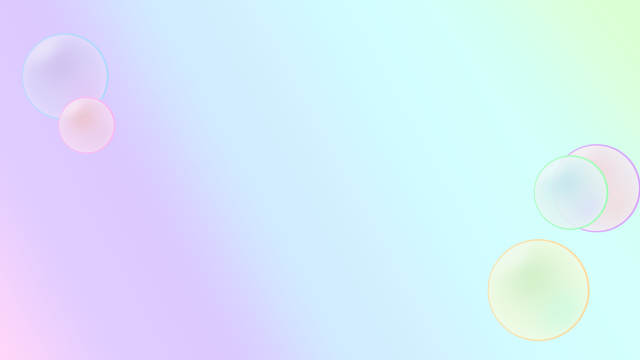
Reproduce this background procedurally as a WebGL 2 fragment shader.

```glsl
#version 300 es
precision highp float;
// Soft pastel diagonal gradient with five glassy bubbles.
// The backdrop blends colour stops along a slanted axis, lightly bent by
// gradient noise; each bubble layers a shell, core, tint, glint and thin rim.

uniform vec2 u_resolution;
out vec4 fragColor;

// Backdrop: units are canvas heights, origin at the lower left
const float SLANT = 0.55;
const float STREAK_AMOUNT = 0.012;
const int STOPS = 6;
const float STOP_AT[STOPS] = float[](-0.55, -0.20, 0.10, 0.42, 1.00, 1.24);
const vec3 STOP_COLOR[STOPS] = vec3[](
    vec3(1.00, 0.84, 0.98), vec3(0.875, 0.80, 1.00), vec3(0.86, 0.79, 1.00),
    vec3(0.82, 0.92, 1.00), vec3(0.825, 0.99, 1.00), vec3(0.83, 1.00, 0.98));
const vec3 CORNER_GREEN = vec3(0.86, 1.00, 0.83);

// Bubbles, back to front: centre and radius, then their colours
const int BUBBLES = 5;
const vec3 CIRCLE[BUBBLES] = vec3[](
    vec3(0.181, 0.787, 0.120), vec3(0.241, 0.652, 0.079),
    vec3(1.657, 0.477, 0.122), vec3(1.586, 0.465, 0.103),
    vec3(1.496, 0.194, 0.141));
const vec3 RIM[BUBBLES] = vec3[](
    vec3(0.65, 0.85, 1.00), vec3(0.98, 0.70, 0.95), vec3(0.84, 0.60, 1.00),
    vec3(0.58, 1.00, 0.68), vec3(1.00, 0.84, 0.58));
const vec3 CORE[BUBBLES] = vec3[](
    vec3(0.81, 0.76, 0.93), vec3(0.93, 0.77, 0.80), vec3(0.96, 0.81, 0.84),
    vec3(0.76, 0.91, 0.94), vec3(0.82, 0.93, 0.76));
const vec3 SHELL[BUBBLES] = vec3[](
    vec3(0.87, 0.84, 0.98), vec3(0.95, 0.85, 0.96), vec3(0.94, 0.91, 0.95),
    vec3(0.89, 0.96, 0.95), vec3(0.94, 0.98, 0.87));
const vec3 TINT[BUBBLES] = vec3[](
    vec3(0.89, 0.80, 0.97), vec3(0.93, 0.82, 0.93), vec3(0.95, 0.87, 0.88),
    vec3(0.86, 0.90, 0.97), vec3(0.83, 0.98, 0.87));
const float WALL_OPACITY = 0.88;
const float RIM_WIDTH = 0.0035;
const vec2 LIGHT_DIR = vec2(-0.6, 0.8);

vec2 hashGradient(vec2 cell) {
    float angle = 6.2832 * fract(sin(dot(cell, vec2(127.1, 311.7))) * 43758.5);
    return vec2(cos(angle), sin(angle));
}

float gradientNoise(vec2 p) {
    vec2 i = floor(p), f = p - i;
    vec2 w = f * f * f * (f * (f * 6.0 - 15.0) + 10.0);
    vec2 e = vec2(0.0, 1.0);
    float low = mix(dot(hashGradient(i), f),
                    dot(hashGradient(i + e.yx), f - e.yx), w.x);
    float high = mix(dot(hashGradient(i + e.xy), f - e.xy),
                     dot(hashGradient(i + e.yy), f - e.yy), w.x);
    return mix(low, high, w.y);
}

vec3 backdrop(vec2 p) {
    // Streaks are stretched along the rising diagonal
    vec2 q = vec2(dot(p, vec2(0.83, 0.56)), dot(p, vec2(-0.56, 0.83)));
    float s = p.x - SLANT * (1.0 - p.y);
    s += STREAK_AMOUNT * gradientNoise(q * vec2(3.0, 24.0));
    vec3 color = STOP_COLOR[0];
    for (int i = 1; i < STOPS; i++) {
        float t = clamp((s - STOP_AT[i - 1]) / (STOP_AT[i] - STOP_AT[i - 1]), 0.0, 1.0);
        color = mix(color, STOP_COLOR[i], mix(t, smoothstep(0.0, 1.0, t), 0.5));
    }
    // The green corner follows a steeper diagonal
    float corner = p.x - 0.8 * (1.0 - p.y);
    return mix(color, CORNER_GREEN, smoothstep(1.15, 1.75, corner));
}

vec3 addBubble(vec3 under, vec2 p, int i, float pixel) {
    float radius = CIRCLE[i].z;
    vec2 q = (p - CIRCLE[i].xy) / radius;
    float r = length(q);
    float edge = (r - 1.0) * radius;

    // Body: pale shell, darker core, tinted lower right
    vec3 body = mix(SHELL[i], TINT[i], exp(-4.0 * dot(q - vec2(0.45, -0.4), q - vec2(0.45, -0.4))));
    vec2 c = q - vec2(-0.12, 0.25);
    body = mix(body, CORE[i], 0.9 * exp(-3.2 * dot(c, c)));

    // Soft glint near the lit side and a faint inner glow by the rim
    vec2 g = q - 0.78 * LIGHT_DIR;
    vec2 along = vec2(dot(g, LIGHT_DIR), dot(g, vec2(LIGHT_DIR.y, -LIGHT_DIR.x)));
    float glint = exp(-dot(along * along, vec2(22.0, 5.0)));
    body = mix(body, vec3(1.0), 0.45 * glint + 0.15 * smoothstep(0.75, 1.0, r));

    float inside = 1.0 - smoothstep(-pixel, pixel, edge);
    vec3 color = mix(under, body, inside * WALL_OPACITY);

    // Rim is stronger to the right, where the film is thicker
    float side = 0.5 + 0.5 * q.x / max(r, 0.001);
    float width = RIM_WIDTH * mix(0.6, 1.0, side);
    float rim = 1.0 - smoothstep(0.0, width + pixel * 0.5, abs(edge + 0.5 * width));
    return mix(color, RIM[i], rim * mix(0.65, 1.0, side));
}

void main() {
    vec2 p = gl_FragCoord.xy / u_resolution.y;
    float pixel = 0.75 / u_resolution.y;
    vec3 color = backdrop(p);
    for (int i = 0; i < BUBBLES; i++) color = addBubble(color, p, i, pixel);
    fragColor = vec4(color, 1.0);
}
```
